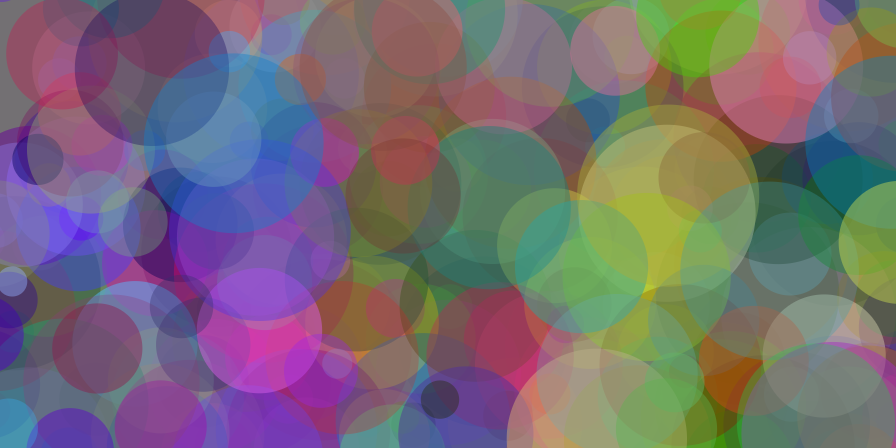
Give the GLSL for this background, as a Shadertoy shader.

```glsl
const int DISC_COUNT = 260;
const vec3 BACKDROP = vec3(0.45, 0.44, 0.45);
const vec3 MEAN_COLOUR = vec3(0.47, 0.39, 0.46);
const float COLOUR_SPREAD = 0.92;
const vec2 RADIUS_RANGE = vec2(0.03, 0.205);
const vec2 OPACITY_RANGE = vec2(0.26, 0.5);

uint scramble(uint n) {
    n = (n ^ (n >> 16)) * 0x7feb352du;
    n = (n ^ (n >> 15)) * 0x846ca68bu;
    return n ^ (n >> 16);
}

// Uniform value in 0..1 for one channel of one disc
float random(int index, int channel) {
    uint n = scramble(uint(index * 8 + channel) + 977u);
    return float(n >> 8) / 16777216.0;
}

vec3 random3(int index, int channel) {
    return vec3(random(index, channel), random(index, channel + 1), random(index, channel + 2));
}

// Slow colour change across the canvas: violet, then warm, then green
vec3 drift(float x) {
    return vec3(0.08 * sin(3.0 * (x - 0.6)),
                0.15 * sin(2.0 * (x - 0.7)),
                0.15 * cos(2.6 * (x - 0.3)));
}

vec3 discColour(int index, float x) {
    vec3 offset = (random3(index, 3) - 0.5) * COLOUR_SPREAD;
    return clamp(MEAN_COLOUR + drift(x) + offset, 0.0, 1.0);
}

float discMask(vec2 p, vec2 centre, float radius, float pixel) {
    return clamp(0.5 - (length(p - centre) - radius) / pixel, 0.0, 1.0);
}

void mainImage(out vec4 fragColor, in vec2 fragCoord) {
    float pixel = 1.0 / iResolution.y;
    vec2 p = fragCoord * pixel;
    vec2 extent = vec2(iResolution.x * pixel, 1.0);
    vec3 colour = BACKDROP;

    // Translucent discs, painted back to front
    for (int i = 0; i < DISC_COUNT; i++) {
        vec3 place = random3(i, 0);
        vec2 centre = mix(vec2(-0.05), extent + 0.05, place.xy);
        float radius = mix(RADIUS_RANGE.x, RADIUS_RANGE.y, place.z);
        float mask = discMask(p, centre, radius, pixel);
        if (mask > 0.0) {
            float opacity = mix(OPACITY_RANGE.x, OPACITY_RANGE.y, random(i, 6));
            colour = mix(colour, discColour(i, centre.x), mask * opacity);
        }
    }
    fragColor = vec4(colour, 1.0);
}
```
